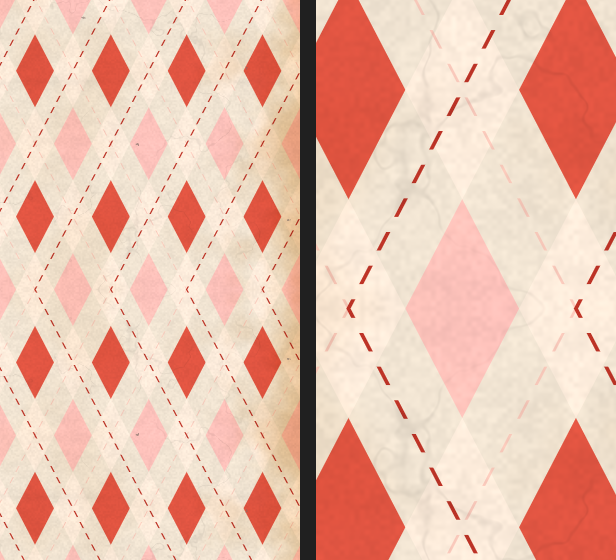
Left, the full canvas; right, a detail of the centre.
Reproduce this pattern procedurally as a Shadertoy shader.

```glsl
// Argyle on aged paper: red and pink diamonds over cream and beige, with dashed
// diagonal stitching. Two skewed axes give the diamonds and the stitches; the
// sheet is folded about a horizontal axis, and value noise adds the wear.

float hash(vec2 p) {
    vec3 a = fract(p.xyx * 0.1031);
    a += dot(a, a.yzx + 33.33);
    return fract((a.x + a.y) * a.z);
}

float noise(vec2 p) {
    vec2 i = floor(p), f = fract(p);
    f = f * f * (3.0 - 2.0 * f);
    return mix(mix(hash(i), hash(i + vec2(1, 0)), f.x),
               mix(hash(i + vec2(0, 1)), hash(i + vec2(1, 1)), f.x), f.y);
}

float fbm(vec2 p) {
    float sum = 0.0, amp = 0.5;
    for (int i = 0; i < 5; i++) {
        sum += amp * noise(p);
        p = mat2(1.6, 1.2, -1.2, 1.6) * p + 7.3;
        amp *= 0.5;
    }
    return sum;
}

// Antialiased coverage of a signed distance
float cover(float d, float px) {
    return clamp(0.5 - d / px, 0.0, 1.0);
}

// One dash: distances across and along the stitch line
float stitch(float across, float along, float halfWidth, float px) {
    return cover(across - halfWidth, px) * cover(along - 0.0062, px);
}

// Sparse dark flecks, one candidate per grid cell
float flecks(vec2 p) {
    vec2 cell = floor(p * 22.0);
    vec2 centre = 0.25 + 0.5 * vec2(hash(cell + 3.1), hash(cell + 8.7));
    float d = length(fract(p * 22.0) - centre) + 0.09 * (noise(p * 420.0) - 0.5);
    return step(0.95, hash(cell + 19.0)) * (1.0 - smoothstep(0.03, 0.08, d));
}

// Tint that multiplies the print: stains, veins, creases and grain
vec3 paperWear(vec2 p) {
    float cloud = fbm(p * 7.0 + 4.0);
    float rightSide = smoothstep(0.22, 0.5, p.x);
    float blot = smoothstep(0.42, 0.72, cloud) * mix(0.25, 0.75, rightSide);
    float edge = smoothstep(0.45, 0.56, p.x + 0.1 * (cloud - 0.5));
    float vein = 1.0 - smoothstep(0.0, 0.012, abs(fbm(p * 9.0 + 31.0) - 0.5));
    vein *= smoothstep(0.5, 0.7, noise(p * 13.0));
    float creaseY = p.y - 0.365 - 0.008 * noise(p * 20.0);
    float crease = exp(-abs(creaseY) * 160.0) * noise(p * 15.0 + 2.0);

    vec3 tint = mix(vec3(1), vec3(0.93, 0.87, 0.78), blot);
    tint *= mix(vec3(1), vec3(0.95, 0.86, 0.72), edge * 0.7);
    tint *= 1.0 - 0.05 * vein - 0.04 * crease;
    tint *= 1.0 + 0.05 * (noise(p * 330.0) - 0.5) + 0.06 * (fbm(p * 60.0) - 0.5);
    return tint;
}

void mainImage(out vec4 fragColor, in vec2 fragCoord) {
    vec2 p = fragCoord / iResolution.y;
    p.y = abs(p.y - 0.483);                       // fold the sheet

    // Skewed axes, one unit per diagonal band pair
    vec2 repeat = vec2(0.1354, 0.2604);
    vec2 c = (p - vec2(0.0625, 0.0)) / repeat;
    vec2 diag = vec2(c.x + c.y, c.x - c.y);
    float slope = length(1.0 / repeat);
    float px = 1.0 / iResolution.y;

    // Diamonds from crossing bands
    vec2 fromMid = abs(fract(diag) - 0.5);
    vec2 band = clamp(0.5 - (fromMid - 0.25) / (slope * px), 0.0, 1.0);
    float parity = mod(floor(diag.x) + floor(diag.y), 2.0);
    vec3 red = vec3(0.885, 0.335, 0.26);
    vec3 pink = vec3(0.995, 0.76, 0.735);
    vec3 col = vec3(0.945, 0.895, 0.825);
    col = mix(col, vec3(0.99, 0.925, 0.86), (1.0 - band.x) * (1.0 - band.y));
    col = mix(col, mix(pink, red, parity), band.x * band.y);

    // Faded spots on the printed diamonds
    float fade = smoothstep(0.45, 0.75, fbm(p * 11.0 + 50.0));
    col = mix(col, vec3(0.98, 0.78, 0.71), 0.22 * fade * band.x * band.y * (1.0 - parity));

    // Stitches run through the cream diamonds, 13 dashes per repeat
    vec2 across = (0.5 - fromMid) / slope;
    float along = abs(fract(c.y * 13.0 + 0.5) - 0.5) / 13.0 * repeat.y * 1.127;
    col = mix(col, vec3(0.97, 0.74, 0.69), 0.75 * stitch(across.x, along, 0.0008, px));
    col = mix(col, vec3(0.74, 0.2, 0.15), stitch(across.y, along, 0.0011, px));

    col *= paperWear(p);
    col = mix(col, vec3(0.5, 0.43, 0.4), 0.6 * flecks(p));
    fragColor = vec4(clamp(col, 0.0, 1.0), 1.0);
}
```
